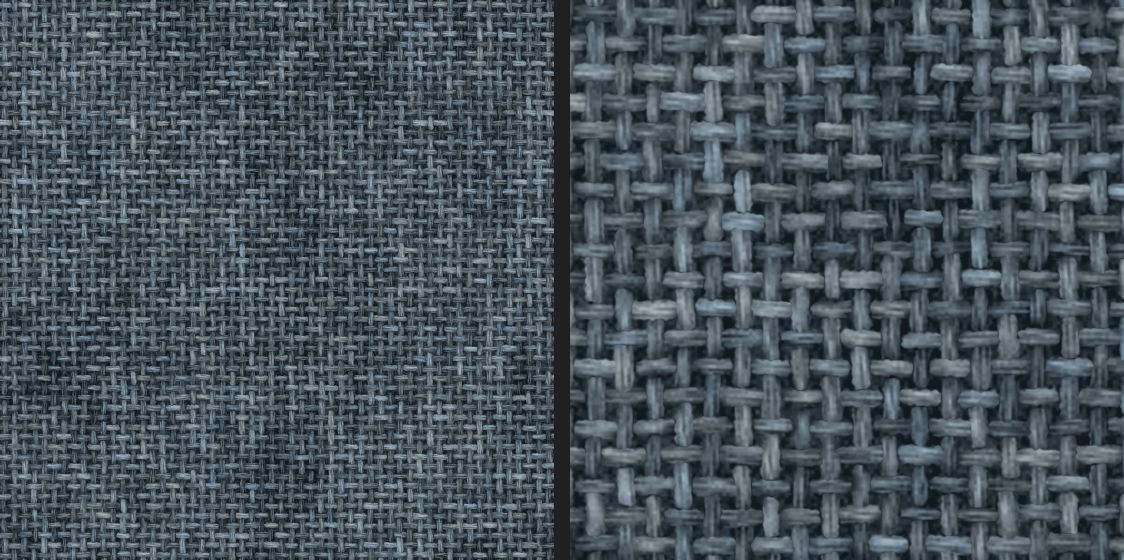
Left, the full canvas; right, a detail of the centre.
This texture is drawn by a Shadertoy shader. Its source:

```glsl
#define THREADS vec2(56.0, 57.0)
#define WEFT_SIZE vec2(0.74, 0.30)
#define WARP_SIZE vec2(0.31, 0.76)
#define WOBBLE 0.14
#define JITTER 0.10
#define FLOAT_VARIATION 0.30
#define FIBRE_CONTRAST 0.46
#define GAP_TONE 0.10
#define CONTRAST 1.07
#define SHADOW_COLOR vec3(0.068, 0.096, 0.124)
#define LIGHT_COLOR vec3(0.616, 0.686, 0.732)
#define TINT vec3(-0.060, 0.0, 0.045)

float hash(vec2 p) {
    vec3 q = fract(vec3(p.xyx) * 0.1031);
    q += dot(q, q.yzx + 33.33);
    return fract((q.x + q.y) * q.z);
}

float noise(vec2 p) {
    vec2 i = floor(p), f = fract(p);
    f = f * f * (3.0 - 2.0 * f);
    return mix(mix(hash(i), hash(i + vec2(1, 0)), f.x),
               mix(hash(i + vec2(0, 1)), hash(i + vec2(1, 1)), f.x), f.y);
}

float roundedBox(vec2 p, vec2 size, float radius) {
    vec2 d = abs(p) - size + radius;
    return length(max(d, 0.0)) + min(max(d.x, d.y), 0.0) - radius;
}

// Tone in x, coverage in y, tint in z for the visible float of one crossing
vec3 yarnFloat(vec2 p, vec2 cell, float pixel) {
    bool isWeft = mod(cell.x + cell.y, 2.0) < 0.5;
    float seed = hash(cell + 71.0);
    vec2 jitter = vec2(hash(cell + 13.0), hash(cell + 37.0)) - 0.5;
    vec2 q = p - cell - 0.5 - JITTER * jitter;
    vec2 size = isWeft ? WEFT_SIZE : WARP_SIZE;
    size *= 0.9 + 0.2 * hash(cell + 91.0);

    // Local axes: x runs along the yarn, y across it
    vec2 yarn = isWeft ? q : q.yx;
    vec2 extent = isWeft ? size : size.yx;
    yarn.y += yarn.x * 0.08 * (seed - 0.5);
    vec2 unit = yarn / extent;

    float fray = 0.10 * (noise(p * 7.0 + seed * 40.0) - 0.5);
    float edge = roundedBox(yarn, extent, 0.22) + fray;
    float soft = 0.05 + 0.5 * pixel;
    float cover = 1.0 - smoothstep(-soft, soft, edge);

    // Fibres stretched along the yarn, with tone drifting down each thread
    float fibre = noise(vec2(yarn.x * 1.6, yarn.y * 9.0 + yarn.x * 0.3) + seed * 90.0);
    vec2 along = isWeft ? vec2(p.x * 0.16, cell.y * 7.0) : vec2(p.y * 0.16, cell.x * 7.0 + 3.0);
    float thread = noise(along);
    float tone = isWeft ? 0.63 : 0.57;
    tone += FLOAT_VARIATION * (seed - 0.5) + 0.20 * (thread - 0.5);
    tone += FIBRE_CONTRAST * (fibre - 0.5);
    tone -= 0.25 * dot(unit * unit, vec2(0.9, 0.8));
    tone += isWeft ? 0.12 * unit.y : -0.05 * unit.y;
    return vec3(tone, cover, hash(cell + 53.0) - 0.5);
}

void mainImage(out vec4 fragColor, in vec2 fragCoord) {
    vec2 uv = fragCoord / iResolution.xy;
    float pixel = THREADS.y / iResolution.y;
    vec2 p = uv * THREADS;

    // Uneven yarn paths
    p += WOBBLE * (vec2(noise(p * 0.3), noise(p * 0.3 + 40.0)) - 0.5);

    // Dark gaps with stray fibres
    float gap = GAP_TONE + 0.26 * (noise(p * vec2(6.0, 4.0)) - 0.4);
    float tone = gap, tint = 0.0;

    // Highest visible yarn among neighbouring crossings
    for (int y = -1; y <= 1; y++) {
        for (int x = -1; x <= 1; x++) {
            vec2 cell = floor(p) + vec2(x, y);
            vec3 yarn = yarnFloat(p, cell, pixel);
            float shade = mix(gap, yarn.x, yarn.y);
            tint = mix(tint, yarn.z, yarn.y);
            tone = max(tone, shade);
        }
    }

    // Broad wear and fine fuzz
    tone += 0.10 * (noise(uv * 6.0 + 3.0) - 0.5);
    tone += 0.12 * (noise(p * vec2(1.1, 0.25) + 20.0) - 0.5);
    tone += 0.18 * (noise(p * 8.0 + 60.0) - 0.5);
    tone = clamp(0.4 + CONTRAST * (tone - 0.415), 0.0, 1.0);

    vec3 color = mix(SHADOW_COLOR, LIGHT_COLOR, tone) + TINT * tint * tone;
    fragColor = vec4(color, 1.0);
}
```
